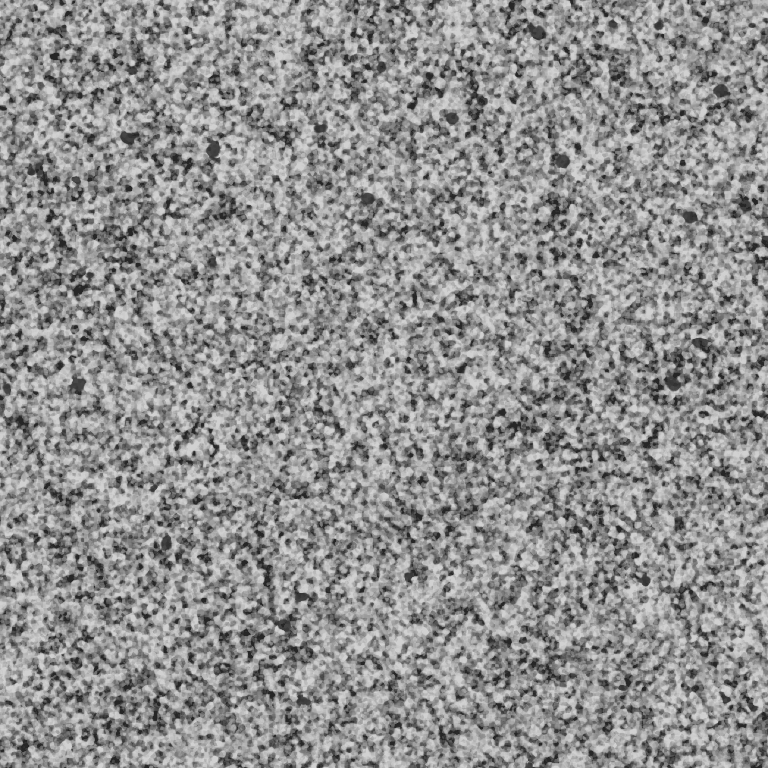
This texture is drawn by a Shadertoy shader. Its source:

```glsl
#define COARSE_CELLS 140.0
#define FINE_CELLS 245.0
#define CLOUD_CELLS 22.0
#define FLECK_CELLS 24.0
#define FLECK_SHARE 0.06
#define GRAIN_FOCUS 6.0
#define MID_TONE 0.592
#define CONTRAST 0.162
#define DARK_SKEW 0.025
#define FLECK_TONE 0.24

vec3 hash3(vec2 cell) {
    vec3 p = fract(cell.xyx * vec3(0.1031, 0.1030, 0.0973));
    p += dot(p, p.yxz + 33.33);
    return fract((p.xxy + p.yzz) * p.zyx);
}

// Soft cellular noise with zero mean and unit variance
float grains(vec2 p) {
    vec2 base = floor(p);
    float sum = 0.0, power = 0.0;
    for (int y = -1; y <= 1; y++)
    for (int x = -1; x <= 1; x++) {
        vec2 cell = base + vec2(x, y);
        vec3 rnd = hash3(cell + 71.0);
        vec2 d = p - cell - mix(vec2(0.1), vec2(0.9), rnd.xy);
        float weight = exp(-GRAIN_FOCUS * dot(d, d));
        sum += weight * (rnd.z - 0.5) * sqrt(12.0);
        power += weight * weight;
    }
    return sum * inversesqrt(power);
}

// Coverage of the rare large dark minerals, with ragged outlines
float flecks(vec2 p, float ragged) {
    vec2 base = floor(p);
    float cover = 0.0;
    for (int y = -1; y <= 1; y++)
    for (int x = -1; x <= 1; x++) {
        vec2 cell = base + vec2(x, y);
        vec3 rnd = hash3(cell + 305.0);
        vec3 form = hash3(cell + 512.0);
        vec2 d = (p - cell - rnd.xy) * vec2(1.0, mix(0.9, 1.5, form.x));
        float radius = mix(0.13, 0.27, form.y * form.y);
        float edge = length(d) - radius + 0.035 * ragged;
        float present = step(rnd.z, FLECK_SHARE);
        cover = max(cover, present * (1.0 - smoothstep(-0.04, 0.04, edge)));
    }
    return cover;
}

void mainImage(out vec4 fragColor, in vec2 fragCoord) {
    vec2 uv = fragCoord / iResolution.y;

    // Mineral grains at three scales
    float coarse = grains(uv * COARSE_CELLS);
    float fine = grains(uv * FINE_CELLS + 19.0);
    float cloud = grains(uv * CLOUD_CELLS + 43.0);
    float mineral = 0.82 * coarse + 0.53 * fine + 0.16 * cloud;

    // Pale grains crowd together in tone, dark ones stand apart
    float tone = MID_TONE + CONTRAST * mineral - DARK_SKEW * mineral * mineral;
    tone = clamp(tone, 0.15, 0.82);

    // Large dark flecks
    float fleckTone = FLECK_TONE + 0.025 * fine;
    tone = mix(tone, min(tone, fleckTone), flecks(uv * FLECK_CELLS, coarse));

    fragColor = vec4(vec3(tone), 1.0);
}
```
